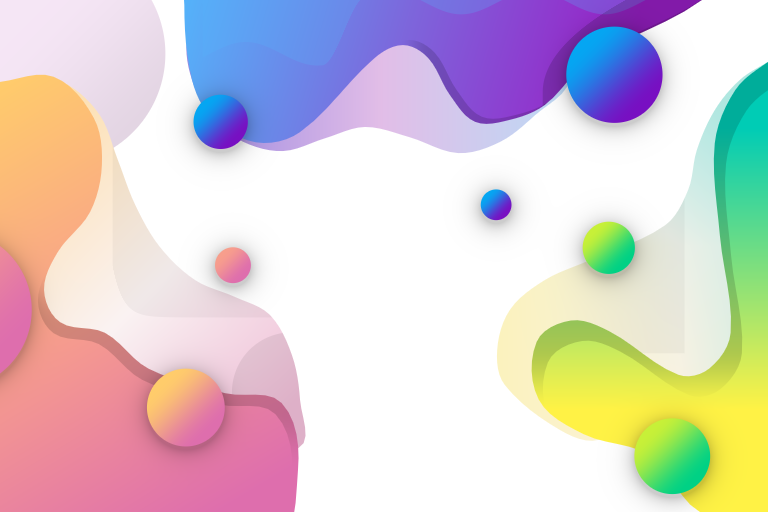
This background is drawn by a Shadertoy shader. Its source:

```glsl
#define N 16            // control points per outline
#define STEPS 6         // line pieces per spline span
#define SHADE 0.15      // strength of the inner shade bands
#define SHADOW 0.2      // strength of the ball shadows
#define SHADOW_SIZE 1.6 // blur of the ball shadows

// Outlines, on a canvas 150 wide and 100 high
const vec2 WARM[N] = vec2[N](
  vec2(-8, 83), vec2(0, 84), vec2(10.5, 85), vec2(18.3, 77), vec2(19.9, 67.8), vec2(17.6, 58.6),
  vec2(11.3, 50.8), vec2(8.6, 43.4), vec2(11.7, 37.1), vec2(20.5, 35), vec2(29, 28),
  vec2(44, 23.2), vec2(55, 21.3), vec2(58.2, 8.2), vec2(52.5, -8), vec2(-10, -10));
const vec2 WARM_VEIL[N] = vec2[N](
  vec2(8, 84), vec2(13, 83.6), vec2(19.5, 77.5), vec2(23, 68.8), vec2(26.4, 60), vec2(31.2, 51.8),
  vec2(38.1, 45.3), vec2(45.9, 42), vec2(52.7, 38.5), vec2(57, 30.7), vec2(58.6, 21.9),
  vec2(58.3, 12.5), vec2(45, 15), vec2(18, 28), vec2(6, 36), vec2(5, 75));
const vec2 COOL[N] = vec2[N](
  vec2(37.5, 108), vec2(36, 99), vec2(37.5, 84.4), vec2(41.4, 77), vec2(50, 72.2), vec2(58.6, 74.2),
  vec2(73.2, 88.7), vec2(78.7, 91.2), vec2(83.6, 88.7), vec2(87.9, 81.4), vec2(92.8, 76.2),
  vec2(99.6, 76.6), vec2(106.4, 79.5), vec2(115.2, 88.3), vec2(137.1, 100), vec2(142, 108));
const vec2 COOL_VEIL[N] = vec2[N](
  vec2(36.5, 92), vec2(37.5, 84.4), vec2(41.4, 77), vec2(47.5, 72.3), vec2(55.3, 70.5), vec2(63.5, 73),
  vec2(71.3, 75.2), vec2(80, 73.2), vec2(89.5, 70.1), vec2(97.7, 72.3), vec2(104.5, 77.5),
  vec2(111.3, 84.4), vec2(108, 92), vec2(80, 96), vec2(60, 96), vec2(39, 96));
const vec2 FRESH[N] = vec2[N](
  vec2(156, 91), vec2(150, 87.9), vec2(143.6, 82.4), vec2(139.6, 72), vec2(140.6, 54), vec2(142.7, 35),
  vec2(138.5, 28), vec2(132.5, 26.8), vec2(119, 35.3), vec2(111.5, 37.4), vec2(104.8, 33.2),
  vec2(105.2, 22), vec2(114, 15.2), vec2(127, 11), vec2(136.7, 0), vec2(165, -10));
const vec2 FRESH_VEIL[N] = vec2[N](
  vec2(156, 91), vec2(150, 87.9), vec2(144.5, 84.4), vec2(139.6, 78.5), vec2(136.1, 70.7), vec2(134.4, 62.9),
  vec2(129.9, 56), vec2(115.2, 49.2), vec2(106.4, 45.3), vec2(99.6, 39.5), vec2(97.1, 31.6),
  vec2(98.6, 24.8), vec2(109.4, 16), vec2(117, 14.1), vec2(145, 26), vec2(154, 75));

const vec3 PALE = vec3(0.98, 0.95, 0.95), LAVENDER = vec3(0.96, 0.9, 0.96);
const vec3 AMBER = vec3(1, 0.8, 0.42), CORAL = vec3(0.97, 0.62, 0.55), ROSE = vec3(0.87, 0.43, 0.68);
const vec3 SKY = vec3(0.33, 0.7, 0.98), VIOLET = vec3(0.49, 0.4, 0.86), PURPLE = vec3(0.6, 0.12, 0.78);
const vec3 AZURE = vec3(0.02, 0.65, 0.95), INDIGO = vec3(0.47, 0.06, 0.76);
const vec3 TEAL = vec3(0, 0.8, 0.71), YELLOW = vec3(1, 0.95, 0.27);
const vec3 LIME = vec3(0.78, 0.94, 0.22), EMERALD = vec3(0, 0.82, 0.52);

float pixel; // size of one pixel in canvas units

float fill(float d) { return clamp(0.5 - d / pixel, 0., 1.); }
vec3 tint(vec3 c, float k) { return mix(PALE, c, k); }
vec3 ramp(float t, vec3 a, vec3 b, vec3 c) {
  return mix(mix(a, b, clamp(2. * t, 0., 1.)), c, clamp(2. * t - 1., 0., 1.));
}

// Signed distance to a closed Hermite spline
float spline(vec2 p, vec2 c[N]) {
  float d = 1e6, side = 1.;
  vec2 a = c[0];
  for (int i = 0; i < N; i++) {
    vec2 from = c[i], to = c[(i + 1) % N];
    float len = length(to - from);
    vec2 m0 = normalize(to - c[(i + N - 1) % N]) * len;
    vec2 m1 = normalize(c[(i + 2) % N] - from) * len;
    for (int j = 1; j <= STEPS; j++) {
      float t = float(j) / float(STEPS);
      vec2 b = mix(from, to, smoothstep(0., 1., t)) + t * (1. - t) * (mix(m0, vec2(0), t) - t * m1);
      vec2 e = b - a, w = p - a, q = w - e * clamp(dot(w, e) / dot(e, e), 0., 1.);
      d = min(d, dot(q, q));
      if ((a.y > p.y) != (b.y > p.y) && w.x < e.x * w.y / e.y) side = -side;
      a = b;
    }
  }
  return side * sqrt(d);
}

// Disc with a diagonal gradient and a soft shadow
void ball(inout vec3 col, vec2 p, float x, float y, float r, vec3 from, vec3 to) {
  vec2 q = p - vec2(x, y);
  float gap = max(length(q + vec2(0, 0.7)) - r, 0.);
  col *= 1. - SHADOW * exp(-gap / SHADOW_SIZE);
  col = mix(col, mix(from, to, smoothstep(-r, r, 0.8 * (q.x - q.y))), fill(length(q) - r));
}

void mainImage(out vec4 fragColor, in vec2 fragCoord) {
  vec2 p = fragCoord / iResolution.xy * vec2(150, 100);
  pixel = 100. / iResolution.y;

  // Lavender disc
  vec3 mist = LAVENDER * (1. - 0.08 * smoothstep(0., 50., p.x + 90. - p.y));
  vec3 col = mix(vec3(1), mist, fill(length(p - vec2(10.6, 89.5)) - 21.7));

  // Warm veil with inner folds, then the body
  vec3 veil = ramp((64. - p.y + p.x) / 100., tint(AMBER, 0.45), PALE, tint(ROSE, 0.4));
  float fold = 38. + 10. * exp(0.5 * (22. - p.x));
  veil *= 1. - 0.04 * fill(max(22. - p.x, fold - p.y));
  veil *= 1. - 0.07 * fill(length(p - vec2(57, 23.4)) - 11.7);
  col = mix(col, veil, fill(spline(p, WARM_VEIL)));
  vec3 body = ramp((84. - p.y + 0.6 * p.x) / 110., AMBER, CORAL, ROSE);
  float band = 1. - fill(spline(p + vec2(1.2, 2.2), WARM));
  body *= 1. - SHADE * band * smoothstep(8., 20., p.y) * smoothstep(-48., -36., -p.y);
  col = mix(col, body, fill(spline(p, WARM)));

  // Cool veil, then the body with a light wave and a dark end
  veil = ramp((p.x - 37.) / 75., tint(VIOLET, 0.75), tint(PURPLE, 0.25), tint(SKY, 0.38));
  col = mix(col, veil, fill(spline(p, COOL_VEIL)));
  body = ramp((p.x - 6. - 0.3 * p.y) / 90., SKY, VIOLET, PURPLE);
  float wave = 89.5 + 2.3 * cos(0.224 * (p.x - 48.)) + 10. * smoothstep(63., 71., p.x);
  body = mix(body, SKY, 0.25 * fill(max(wave - p.y, 39.6 - p.x)));
  band = 1. - fill(spline(p - vec2(1.3, 1), COOL));
  body *= 1. - SHADE * band * smoothstep(78., 84., p.x);
  body *= 1. - SHADE * fill(106. + 0.05 * pow(max(p.y - 82., 0.), 2.) - p.x);
  col = mix(col, body, fill(spline(p, COOL)));

  // Fresh veil, then the body
  body = mix(TEAL, YELLOW, clamp((75. - p.y) / 55., 0., 1.));
  veil = ramp((p.x - 98. + max(p.y - 52., 0.)) / 70., tint(YELLOW, 0.3), tint(body, 0.1), tint(TEAL, 0.3));
  veil *= 1. - 0.04 * fill(max(p.x - 133.7, 31. - p.y)) * smoothstep(105., 130., p.x);
  col = mix(col, veil, fill(spline(p, FRESH_VEIL)));
  band = 1. - fill(spline(p - vec2(2.2, -4), FRESH));
  body *= 1. - SHADE * band * smoothstep(20., 32., p.y);
  col = mix(col, body, fill(spline(p, FRESH)));

  // Balls
  ball(col, p, 120., 85.4, 9.4, AZURE, INDIGO);
  ball(col, p, 43.1, 76.2, 5.3, AZURE, INDIGO);
  ball(col, p, 96.9, 60., 3., AZURE, INDIGO);
  ball(col, p, 45.5, 48.2, 3.5, CORAL, ROSE);
  ball(col, p, 36.3, 20.4, 7.6, AMBER, ROSE);
  ball(col, p, -9.4, 39.5, 15.6, CORAL, ROSE);
  ball(col, p, 118.9, 51.6, 5.1, LIME, EMERALD);
  ball(col, p, 131.3, 10.9, 7.4, LIME, EMERALD);
  fragColor = vec4(col, 1);
}
```
